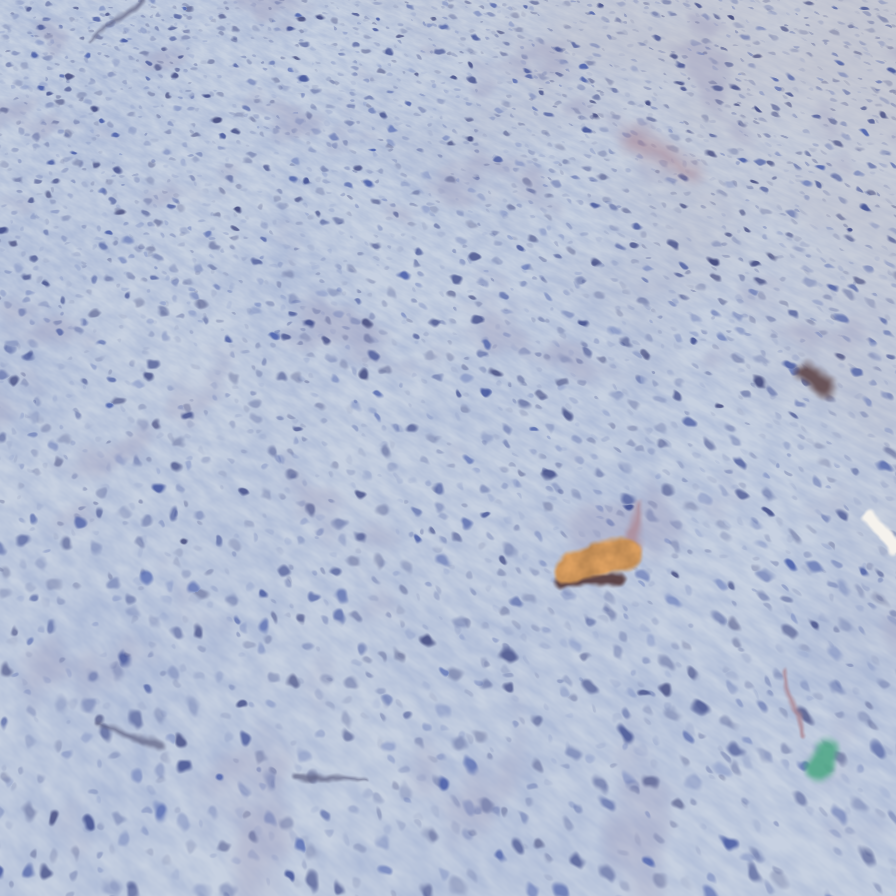
Write a WebGL 1 fragment shader that draws this texture.

```glsl
precision highp float;
// Pale blue speckled floor seen at a slant, with a few bits of litter on it.
// Jittered cells scatter slanted blue chips over a perspective ground plane;
// gradient noise gives the cloudy tint and fine streaks, capsules the litter.

uniform vec2 u_resolution;

const vec3 PALE_FLOOR = vec3(0.780, 0.820, 0.885);
const vec3 BLUE_FLOOR = vec3(0.675, 0.730, 0.845);
const vec3 WARM_FLOOR = vec3(0.780, 0.775, 0.805);
const vec3 MAUVE_TINT = vec3(0.640, 0.640, 0.760);
const vec3 SLATE_CHIP = vec3(0.230, 0.250, 0.460);
const vec3 BLUE_CHIP = vec3(0.290, 0.380, 0.690);
const vec3 LEAF = vec3(0.800, 0.580, 0.350);
const vec3 LEAF_SHADE = vec3(0.330, 0.220, 0.230);
const vec3 TWIG = vec3(0.380, 0.390, 0.520);
const vec3 RUST = vec3(0.680, 0.540, 0.590);
const vec3 GREEN_SCRAP = vec3(0.300, 0.660, 0.520);
const vec3 WHITE_SCRAP = vec3(0.960, 0.950, 0.930);

const float HORIZON = 2.2;       // height of the vanishing line
const float MID_DEPTH = 1.7;     // makes the ground scale 1 at mid height
const float SLANT = -0.55;       // direction of chips and streaks, radians
const float SLANT_SPREAD = 0.9;
const float BOLD_DENSITY = 39.0; // chip cells per canvas width
const float FAINT_DENSITY = 60.0;
const vec2 CHIP_RADII = vec2(0.27, 0.18); // in cells

vec2 hash2(vec2 p) {
  vec3 h = fract(p.xyx * vec3(0.1031, 0.1030, 0.0973));
  h += dot(h, h.yzx + 33.33);
  return fract((h.xx + h.yz) * h.zy);
}

mat2 rotation(float angle) {
  float c = cos(angle), s = sin(angle);
  return mat2(c, -s, s, c);
}

float cornerSlope(vec2 cell, vec2 offset) {
  float angle = 6.2832 * hash2(cell + 71.0).x;
  return dot(vec2(cos(angle), sin(angle)), offset);
}

float gradientNoise(vec2 p) {
  vec2 i = floor(p), f = fract(p);
  vec2 u = f * f * f * (f * (f * 6.0 - 15.0) + 10.0);
  vec2 e = vec2(1.0, 0.0);
  return mix(
    mix(cornerSlope(i, f), cornerSlope(i + e.xy, f - e.xy), u.x),
    mix(cornerSlope(i + e.yx, f - e.yx), cornerSlope(i + e.xx, f - e.xx), u.x),
    u.y);
}

float fbm(vec2 p) {
  float sum = 0.0, amplitude = 1.0;
  for (int i = 0; i < 3; i++) {
    sum += amplitude * gradientNoise(p);
    p = p * 2.03 + 17.3;
    amplitude *= 0.5;
  }
  return sum;
}

// Scattered chips: x is the cover, y picks the chip colour.
vec2 chips(vec2 p, float presence, float seed) {
  vec2 home = floor(p), best = vec2(0.0);
  for (int j = -1; j <= 1; j++) {
    for (int i = -1; i <= 1; i++) {
      vec2 cell = home + vec2(float(i), float(j));
      vec2 spot = hash2(cell + seed), look = hash2(cell + seed + 37.7);
      vec2 kind = hash2(cell + seed + 91.3);
      vec2 d = p - cell - 0.1 - 0.8 * spot;
      d = rotation(SLANT + SLANT_SPREAD * (look.x - 0.5)) * d;
      float radius = length(d / CHIP_RADII) / mix(0.7, 1.25, look.y);
      float cover = 1.0 - smoothstep(0.45, 1.3, radius);
      cover *= step(kind.x, presence) * mix(0.25, 1.0, kind.y * kind.y);
      if (cover > best.x) best = vec2(cover, spot.x);
    }
  }
  return best;
}

// Soft tapered stroke from a to b.
float stroke(vec2 p, vec2 a, vec2 b, float ra, float rb, float blur) {
  vec2 ab = b - a;
  float t = clamp(dot(p - a, ab) / dot(ab, ab), 0.0, 1.0);
  float d = length(p - a - ab * t) - mix(ra, rb, t);
  return 1.0 - smoothstep(-blur, blur, d);
}

vec3 addLitter(vec3 color, vec2 p) {
  vec2 w = p + 0.006 * vec2(fbm(p * 28.0), fbm(p * 28.0 + 50.0));
  color = mix(color, RUST, 0.55 * stroke(w, vec2(0.71, 0.845), vec2(0.77, 0.81), 0.012, 0.008, 0.016));
  color = mix(color, TWIG, 0.7 * stroke(w, vec2(0.10, 0.955), vec2(0.16, 1.0), 0.001, 0.003, 0.003));
  color = mix(color, TWIG, 0.7 * stroke(w, vec2(0.11, 0.19), vec2(0.18, 0.167), 0.002, 0.005, 0.004));
  color = mix(color, TWIG, 0.7 * stroke(w, vec2(0.33, 0.135), vec2(0.41, 0.13), 0.004, 0.001, 0.003));
  color = mix(color, RUST, 0.8 * stroke(w, vec2(0.875, 0.25), vec2(0.896, 0.18), 0.002, 0.003, 0.003));
  color = mix(color, LEAF_SHADE, 0.8 * stroke(w, vec2(0.90, 0.586), vec2(0.92, 0.57), 0.010, 0.010, 0.007));
  color = mix(color, GREEN_SCRAP, 0.85 * stroke(w, vec2(0.915, 0.145), vec2(0.922, 0.165), 0.015, 0.011, 0.007));
  color = mix(color, WHITE_SCRAP, stroke(w, vec2(0.970, 0.423), vec2(1.0, 0.390), 0.007, 0.008, 0.003));
  color = mix(color, LEAF_SHADE, 0.9 * stroke(w, vec2(0.626, 0.350), vec2(0.690, 0.354), 0.007, 0.006, 0.004));
  color = mix(color, RUST, 0.8 * stroke(w, vec2(0.705, 0.39), vec2(0.712, 0.435), 0.010, 0.003, 0.006));
  vec3 leafTone = LEAF * (1.0 + 0.15 * fbm(p * 45.0));
  return mix(color, leafTone, stroke(w, vec2(0.634, 0.364), vec2(0.697, 0.384), 0.016, 0.018, 0.004));
}

void main() {
  vec2 p = gl_FragCoord.xy / u_resolution;
  vec2 ground = MID_DEPTH * vec2(p.x - 0.5, MID_DEPTH) / (HORIZON - p.y);

  // Floor: broad clouds, slanted streaks and a warmer far corner
  vec2 along = rotation(SLANT) * ground;
  float clouds = fbm(ground * 5.0 + 3.0);
  float streaks = fbm(along * vec2(32.0, 85.0));
  vec3 color = mix(PALE_FLOOR, BLUE_FLOOR, clamp(0.40 + 0.40 * clouds + 0.65 * streaks, 0.0, 1.0));
  float warmth = smoothstep(1.2, 2.0, p.x + p.y + 0.25 * clouds);
  color = mix(color, WARM_FLOOR, 0.65 * warmth);
  color = mix(color, MAUVE_TINT, 0.45 * smoothstep(0.15, 0.65, fbm(ground * 9.0 + 40.0)));

  // Chips, their outlines roughened by noise
  vec2 rough = ground + 0.004 * vec2(gradientNoise(ground * 90.0), gradientNoise(ground * 90.0 + 30.0));
  vec2 faint = chips(rough * FAINT_DENSITY, 0.5, 11.0);
  vec2 bold = chips(rough * BOLD_DENSITY, 0.62, 53.0);
  color = mix(color, mix(SLATE_CHIP, BLUE_CHIP, faint.y), 0.35 * faint.x);
  color = mix(color, mix(SLATE_CHIP, BLUE_CHIP, bold.y), 0.92 * bold.x);

  gl_FragColor = vec4(addLitter(color, p), 1.0);
}
```
